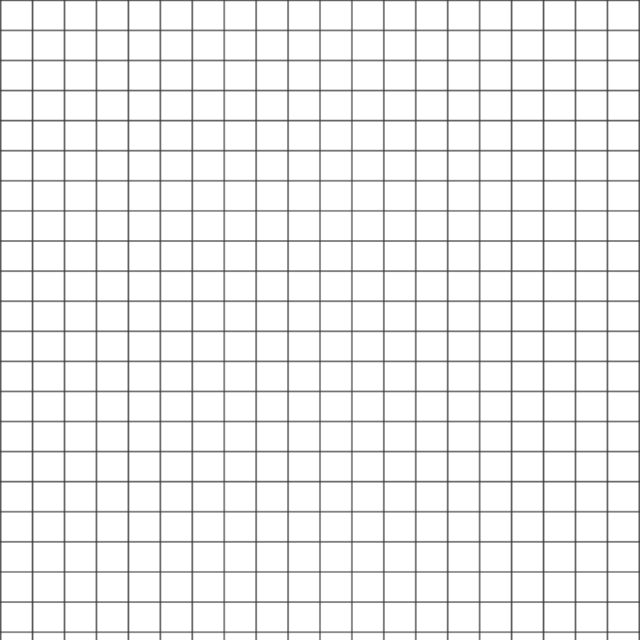
Reproduce this pattern procedurally as a WebGL 2 fragment shader.

```glsl
#version 300 es
precision highp float;
// Draws a thin dark grey ruled grid on white paper, with slight ink variation.

uniform vec2 u_resolution;
out vec4 fragColor;

const vec3 PAPER = vec3(1.0);
const vec3 INK = vec3(0.22);
const vec2 CELL = vec2(0.0499, 0.04701);    // spacing of the rules
const vec2 ANCHOR = vec2(0.5, 0.9995);      // centre column, top row
const vec2 LINE_WIDTH = vec2(0.0022, 0.0021);
const float SOFTNESS = 0.0026;              // width of the blurred edge
const float FADE = 0.16;                    // largest loss of ink on a rule

// Sine-free hash of a line index and a seed
float hash(float index, float seed) {
    vec2 p = fract(vec2(index, seed) * vec2(0.1031, 0.1130) + 0.37);
    p += dot(p, p.yx + 33.33);
    return fract((p.x + p.y) * p.x);
}

// Share of a box filter that is covered by a line centred at zero
float lineCoverage(float offset, float width, float filterWidth) {
    float low = max(offset - 0.5 * filterWidth, -0.5 * width);
    float high = min(offset + 0.5 * filterWidth, 0.5 * width);
    return max(high - low, 0.0) / filterWidth;
}

// Ink of one family of parallel rules
float rules(float position, float anchor, float spacing, float width,
            float filterWidth, float seed) {
    float index = round((position - anchor) / spacing);
    float offset = position - anchor - index * spacing;
    float strength = 1.0 - FADE * hash(index + 40.0, seed);
    return strength * lineCoverage(offset, width, filterWidth);
}

void main() {
    vec2 uv = gl_FragCoord.xy / u_resolution;
    vec2 filterWidth = max(vec2(SOFTNESS), 1.0 / u_resolution);

    // Vertical and horizontal rules
    float columns = rules(uv.x, ANCHOR.x, CELL.x, LINE_WIDTH.x, filterWidth.x, 3.0);
    float rows = rules(uv.y, ANCHOR.y, CELL.y, LINE_WIDTH.y, filterWidth.y, 8.0);

    // Overlapping ink darkens the crossings
    float ink = 1.0 - (1.0 - columns) * (1.0 - rows);
    fragColor = vec4(mix(PAPER, INK, ink), 1.0);
}
```
